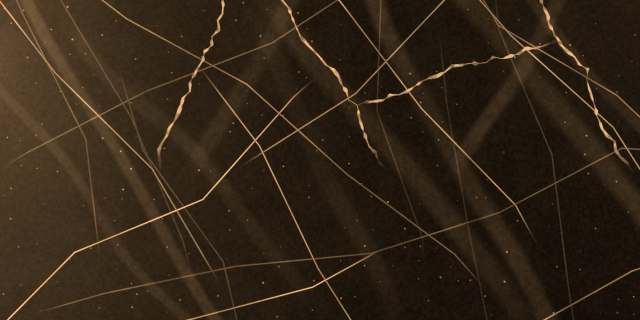
Reproduce this texture procedurally as a Shadertoy shader.

```glsl
// Dusty cobweb in warm sepia light: sharp kinked threads and lumpy strands over
// wide out-of-focus strands. Each layer loops over hashed lines, measures the
// distance across them and adds light, which is finally tinted brown.

const vec3  TINT          = vec3(1.0, 0.79, 0.55);
const vec3  TINT_OFFSET   = vec3(0.0, 0.010, 0.020);
const float SHADOW        = 0.084;
const float GLOW          = 0.30;
const vec2  GLOW_CENTRE   = vec2(0.0, 0.80);
const float GRAIN         = 0.040;
const float MOTTLE        = 0.022;
const int   BLUR_COUNT    = 10;
const float BLUR_LIGHT    = 0.150;
const int   THREAD_COUNT  = 18;
const float THREAD_RADIUS = 0.0021;
const float THREAD_SOFT   = 0.0028;
const float KINK_SIZE     = 0.075;
const float KINK_SPACING  = 0.42;
const int   LUMPY_COUNT   = 4;
const float LUMPY_RADIUS  = 0.0036;
const float DUST_CELL     = 0.05;
const float DUST_SHARE    = 0.28;

float hash(float x) {
    x = fract(x * 0.1031);
    x *= x + 33.33;
    x *= x + x;
    return fract(x);
}

float hash(vec2 p) {
    vec3 q = fract(p.xyx * 0.1031);
    q += dot(q, q.yzx + 33.33);
    return fract((q.x + q.y) * q.z);
}

// Straight pieces between random heights, -1 to 1
float kinkNoise(float x) {
    float cell = floor(x);
    return 2.0 * mix(hash(cell), hash(cell + 1.0), x - cell) - 1.0;
}

// The same with rounded joints
float waveNoise(float x) {
    float f = fract(x);
    return kinkNoise(floor(x) + f * f * (3.0 - 2.0 * f));
}

float noise(vec2 p) {
    vec2 cell = floor(p), f = fract(p);
    f = f * f * (3.0 - 2.0 * f);
    return mix(mix(hash(cell), hash(cell + vec2(1, 0)), f.x),
               mix(hash(cell + vec2(0, 1)), hash(cell + vec2(1, 1)), f.x), f.y);
}

// Coordinates along (x) and across (y) a line
vec2 lineFrame(vec2 p, vec2 anchor, float angle) {
    vec2 dir = vec2(cos(angle), sin(angle));
    p -= anchor;
    return vec2(dot(p, dir), dot(p, vec2(-dir.y, dir.x)));
}

float stroke(float dist, float radius, float soft) {
    return 1.0 - smoothstep(radius - soft, radius + soft, abs(dist));
}

// Wide strands far out of focus
float blurredStrands(vec2 p) {
    float light = 0.0;
    for (int i = 0; i < BLUR_COUNT; i++) {
        float k = float(i), seed = k * 17.0 + 5.0;
        bool rising = i % 4 == 3;
        float angle = (rising ? 1.2 : -1.0) + 0.32 * (hash(seed) - 0.5);
        vec2 anchor = vec2(0.18 + 0.21 * k, rising ? 0.85 : 0.5);
        vec2 q = lineFrame(p, anchor, angle);
        q.y -= 0.025 * waveNoise(q.x * 2.5 + seed);
        float width = mix(0.022, 0.052, hash(seed + 1.0));
        float reach = rising ? 0.5 : mix(0.6, 1.0, hash(seed + 2.0));
        float ends = 1.0 - smoothstep(reach - 0.2, reach, abs(q.x));
        float strength = mix(0.35, 1.0, hash(seed + 3.0));
        strength *= 0.85 + 0.25 * waveNoise(q.x * 4.0 + seed);
        light += strength * ends * (1.0 - smoothstep(width * 0.3, width, abs(q.y)));
    }
    return BLUR_LIGHT * light * (0.85 + 0.3 * noise(p * 60.0));
}

// Sharp, straight threads with kinks: falling, rising and faint steep families
float fineThreads(vec2 p, float soft) {
    float light = 0.0;
    for (int i = 0; i < THREAD_COUNT; i++) {
        float k = float(i), seed = k * 23.0 + 11.0;
        int family = i % 3;
        float angle = family == 0 ? -0.85 : family == 1 ? 0.45 : -1.25;
        angle += 0.5 * (hash(seed) - 0.5);
        vec2 anchor = vec2(2.0 * fract(k * 0.618 + 0.1), hash(seed + 1.0));
        vec2 q = lineFrame(p, anchor, angle);
        q.y -= KINK_SIZE * kinkNoise(q.x / KINK_SPACING + seed);
        float reach = mix(0.5, 1.1, hash(seed + 2.0));
        float ends = 1.0 - smoothstep(reach - 0.15, reach, abs(q.x));
        float strength = family == 2 ? mix(0.14, 0.28, hash(seed + 3.0))
                                     : mix(0.32, 0.88, hash(seed + 3.0));
        strength *= 0.9 + 0.25 * waveNoise(q.x * 9.0 + seed);
        light = max(light, strength * ends * stroke(q.y, THREAD_RADIUS, soft));
    }
    return light;
}

// Crooked strands with clumps of dust, mostly in the upper part
float lumpyStrands(vec2 p, float soft) {
    float light = 0.0;
    for (int i = 0; i < LUMPY_COUNT; i++) {
        float k = float(i), seed = k * 31.0 + 3.0;
        float angle = i % 2 == 0 ? 1.2 - 0.45 * k : -1.05;
        vec2 anchor = vec2(0.62 + 0.4 * k, 0.82 - 0.06 * hash(seed));
        vec2 q = lineFrame(p, anchor, angle);
        q.y -= 0.030 * kinkNoise(q.x * 7.0 + seed) + 0.007 * kinkNoise(q.x * 38.0 + seed);
        float ends = 1.0 - smoothstep(0.24, 0.36, abs(q.x));
        float radius = LUMPY_RADIUS * (1.0 + 0.8 * waveNoise(q.x * 70.0 + seed));
        float strength = 0.35 + 0.60 * noise(p * 75.0);
        light = max(light, strength * ends * stroke(q.y, radius, soft));
    }
    return light;
}

// Scattered specks, at most one in each cell
float dust(vec2 p, float soft) {
    vec2 cell = floor(p / DUST_CELL);
    vec2 spot = 0.15 + 0.7 * vec2(hash(cell + 7.0), hash(cell + 19.0));
    float present = step(hash(cell + 31.0), DUST_SHARE);
    float radius = mix(0.0008, 0.0032, hash(cell + 43.0));
    float dist = length(p - (cell + spot) * DUST_CELL);
    return present * mix(0.2, 0.6, hash(cell + 57.0)) * stroke(dist, radius, soft);
}

void mainImage(out vec4 fragColor, in vec2 fragCoord) {
    vec2 p = fragCoord / iResolution.y;
    float soft = max(THREAD_SOFT, 0.7 / iResolution.y);

    // Lamp glow from the left and a faint one on the upper right
    float light = SHADOW + GLOW * exp(-1.9 * length((p - GLOW_CENTRE) * vec2(1.0, 0.45)));
    light += 0.05 * smoothstep(1.1, 2.0, p.x) * p.y;

    light += blurredStrands(p);
    light += GRAIN * (noise(p * 130.0) - 0.5) + MOTTLE * (noise(p * 14.0) - 0.5);
    light += max(max(fineThreads(p, soft), lumpyStrands(p, soft)), dust(p, soft));

    fragColor = vec4(clamp(min(light, 0.92) * TINT - TINT_OFFSET, 0.0, 1.0), 1.0);
}
```
